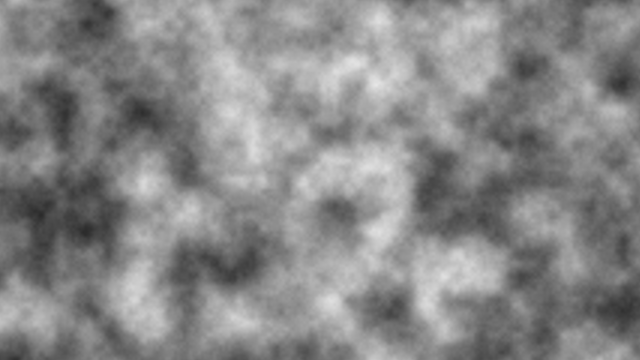
Reproduce this texture procedurally as a Shadertoy shader.

```glsl
const float CELLS_PER_HEIGHT = 7.5;
const int   OCTAVES = 5;
const float GAIN = 0.5;
const float LACUNARITY = 2.0;
const vec2  OCTAVE_SHIFT = vec2(17.3, 9.7);
const float MEAN_GREY = 0.498;
const float CONTRAST = 1.02;

// Integer hash of a lattice point, uniform in 0..1
float hash(ivec2 cell) {
    uvec2 q = uvec2(cell) * uvec2(1597334673u, 3812015801u);
    uint h = (q.x ^ q.y) * 1597334673u;
    h = (h ^ (h >> 15)) * 2246822519u;
    h ^= h >> 13;
    return float(h >> 8) / 16777216.0;
}

// Smoothly interpolated lattice values
float valueNoise(vec2 p) {
    ivec2 cell = ivec2(floor(p));
    vec2 f = fract(p);
    vec2 blend = f * f * (3.0 - 2.0 * f);
    float bottom = mix(hash(cell), hash(cell + ivec2(1, 0)), blend.x);
    float top = mix(hash(cell + ivec2(0, 1)), hash(cell + ivec2(1, 1)), blend.x);
    return mix(bottom, top, blend.y);
}

// Octave sum, normalised to 0..1
float cloudNoise(vec2 p) {
    float sum = 0.0;
    float total = 0.0;
    float amplitude = 1.0;
    for (int i = 0; i < OCTAVES; i++) {
        sum += amplitude * valueNoise(p);
        total += amplitude;
        amplitude *= GAIN;
        p = p * LACUNARITY + OCTAVE_SHIFT;
    }
    return sum / total;
}

void mainImage(out vec4 fragColor, in vec2 fragCoord) {
    vec2 p = fragCoord / iResolution.y * CELLS_PER_HEIGHT;
    float grey = MEAN_GREY + CONTRAST * (cloudNoise(p) - 0.5);
    fragColor = vec4(vec3(clamp(grey, 0.0, 1.0)), 1.0);
}
```
